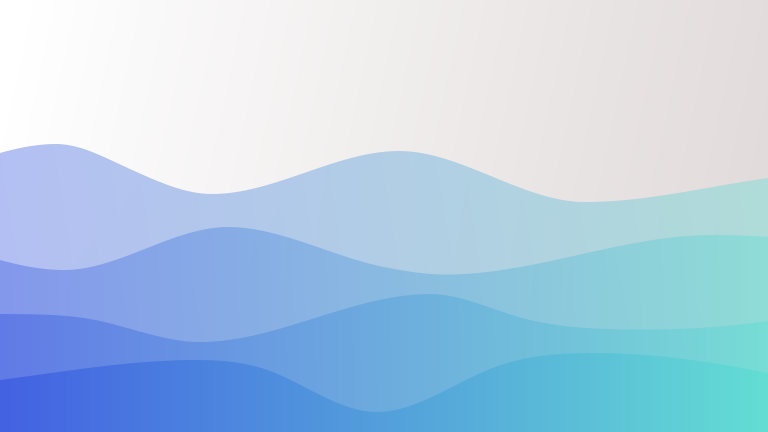
Give the GLSL for this background, as a Shadertoy shader.

```glsl
const vec2 GRID = vec2(768.0, 432.0);
const int NODES = 7;

const vec3 PAPER_LIGHT = vec3(1.0, 1.0, 1.0);
const vec3 PAPER_SHADE = vec3(0.885, 0.86, 0.86);
const vec3 WATER_BLUE = vec3(0.262, 0.38, 0.886);
const vec3 WATER_TEAL = vec3(0.388, 0.867, 0.831);

// Each crest node holds its x, its height and its slope, in grid units
const vec3 CREST_FAR[NODES] = vec3[NODES](
    vec3(0, 279, 0.28), vec3(56, 288, 0), vec3(130, 263, -0.45),
    vec3(212, 238, 0), vec3(399, 281, 0), vec3(585, 230, 0),
    vec3(768, 254, 0.14));
const vec3 CREST_MID[NODES] = vec3[NODES](
    vec3(0, 172, -0.27), vec3(64, 162, 0), vec3(228, 205, 0),
    vec3(384, 165, -0.2), vec3(446, 157.5, 0), vec3(712, 197, 0),
    vec3(768, 195, -0.07));
const vec3 CREST_NEAR[NODES] = vec3[NODES](
    vec3(0, 118, -0.01), vec3(100, 111, -0.22), vec3(200, 90, 0),
    vec3(430, 138, 0), vec3(530, 112, -0.23), vec3(650, 102.5, 0),
    vec3(768, 111, 0.14));
const vec3 CREST_FRONT[NODES] = vec3[NODES](
    vec3(0, 52, 0.13), vec3(196, 72, 0), vec3(280, 57, -0.45),
    vec3(377, 20, 0), vec3(490, 63, 0.4), vec3(595, 79, 0),
    vec3(768, 59, -0.2));

// Cubic Hermite curve between two nodes
float hermite(float x, vec3 a, vec3 b) {
    float span = b.x - a.x;
    float t = clamp((x - a.x) / span, 0.0, 1.0);
    float s = 1.0 - t;
    return mix(a.y, b.y, t * t * (3.0 - 2.0 * t))
         + span * t * s * (a.z * s - b.z * t);
}

float crestHeight(float x, vec3 nodes[NODES]) {
    float height = nodes[0].y;
    for (int i = 0; i < NODES - 1; i++) {
        if (x >= nodes[i].x) height = hermite(x, nodes[i], nodes[i + 1]);
    }
    return height;
}

// Soft coverage of everything below the crest
float waveMask(vec2 p, vec3 nodes[NODES], float pixel) {
    float depth = crestHeight(p.x, nodes) - p.y;
    return clamp(depth / pixel + 0.5, 0.0, 1.0);
}

vec3 paper(vec2 uv) {
    float shade = uv.x + 0.12 * (1.0 - uv.y) - 0.03;
    return mix(PAPER_LIGHT, PAPER_SHADE, clamp(shade, 0.0, 1.0));
}

void mainImage(out vec4 fragColor, in vec2 fragCoord) {
    vec2 uv = fragCoord / iResolution.xy;
    vec2 p = uv * GRID;
    float pixel = GRID.y / iResolution.y;

    // Translucent waves stacked from back to front
    vec3 water = mix(WATER_BLUE, WATER_TEAL, uv.x);
    vec3 color = paper(uv);
    color = mix(color, water, 0.40 * waveMask(p, CREST_FAR, pixel));
    color = mix(color, water, 0.42 * waveMask(p, CREST_MID, pixel));
    color = mix(color, water, 0.53 * waveMask(p, CREST_NEAR, pixel));
    color = mix(color, water, waveMask(p, CREST_FRONT, pixel));

    fragColor = vec4(color, 1.0);
}
```
